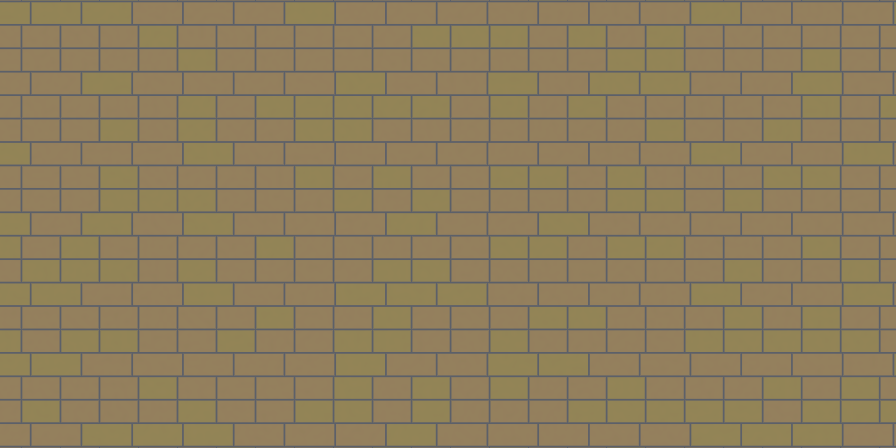
Reproduce this pattern procedurally as a WebGL 2 fragment shader.

```glsl
#version 300 es
precision highp float;
// Staggered stone wall: one course of long blocks between pairs of short-block courses.

uniform vec2 u_resolution;
out vec4 fragColor;

const float ROW_HEIGHT  = 0.0523;  // fraction of canvas height
const float SHORT_WIDTH = 1.665;   // widths below are in row heights
const float LONG_WIDTH  = 2.166;
const float SHORT_SHIFT = 0.11;
const float LONG_SHIFT  = -0.483;
const float JOINT_WIDTH = 0.075;
const float OLIVE_SHARE = 0.33;

const vec3 BROWN = vec3(0.580, 0.500, 0.364);
const vec3 OLIVE = vec3(0.574, 0.517, 0.338);
const vec3 JOINT = vec3(0.362, 0.375, 0.413);

float hash(vec2 cell) {
    uvec2 q = uvec2(ivec2(cell) + 4096) * uvec2(1597u, 3812u + 1u);
    uint n = (q.x ^ q.y) * 747796u;
    n = (n ^ (n >> 15)) * 277803u;
    n = (n ^ (n >> 13)) * 668265u;
    return float((n ^ (n >> 16)) & 65535u) / 65536.0;
}

vec2 gradient(vec2 cell) {
    float angle = 6.28318 * hash(cell);
    return vec2(cos(angle), sin(angle));
}

float gradientNoise(vec2 p) {
    vec2 i = floor(p), f = p - i;
    vec2 s = f * f * f * (f * (f * 6.0 - 15.0) + 10.0);
    vec2 e = vec2(1.0, 0.0);
    float low  = mix(dot(gradient(i), f), dot(gradient(i + e.xy), f - e.xy), s.x);
    float high = mix(dot(gradient(i + e.yx), f - e.yx), dot(gradient(i + e.xx), f - e.xx), s.x);
    return mix(low, high, s.y);
}

// Distance to the nearest edge of a unit-periodic cell, scaled by its size
float edgeDistance(float t, float size) {
    float f = fract(t);
    return min(f, 1.0 - f) * size;
}

// Antialiased coverage of a line of the given width
float lineCoverage(float d, float width, float pixel) {
    return clamp((0.5 * width - d) / pixel + 0.5, 0.0, 1.0);
}

void main() {
    // Centred coordinates in row heights
    vec2 p = (gl_FragCoord.xy - 0.5 * u_resolution) / (u_resolution.y * ROW_HEIGHT);
    float pixel = 1.0 / (u_resolution.y * ROW_HEIGHT);

    // Every third course holds long blocks
    float y = p.y + 0.5;
    float row = floor(y);
    bool isLong = mod(row + 0.5, 3.0) < 1.0;
    float width = isLong ? LONG_WIDTH : SHORT_WIDTH;
    float shift = isLong ? LONG_SHIFT : SHORT_SHIFT;
    float x = (p.x - shift) / width;

    // Block tint with a faint mottling
    vec3 color = hash(vec2(floor(x), row)) < OLIVE_SHARE ? OLIVE : BROWN;
    color *= 1.0 + 0.008 * gradientNoise(p * 3.0);

    // Joints
    float d = min(edgeDistance(x, width), edgeDistance(y, 1.0));
    color = mix(color, JOINT, lineCoverage(d, JOINT_WIDTH, pixel));

    fragColor = vec4(color, 1.0);
}
```
